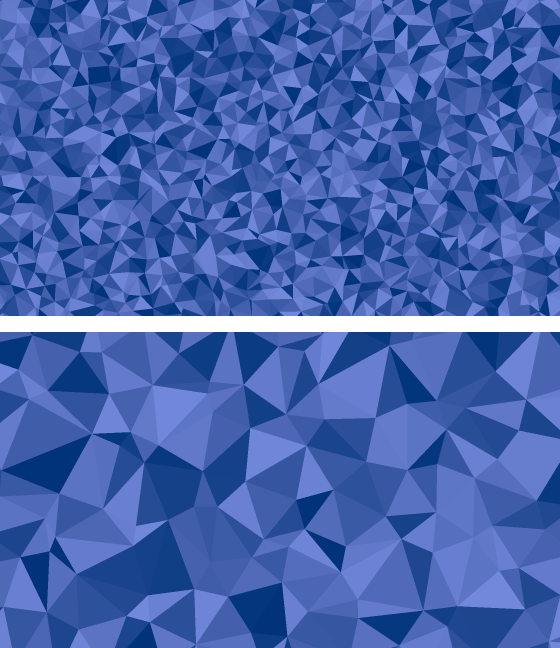
Top, the full canvas; bottom, a detail of the centre.
Give the GLSL for this background, as a Shadertoy shader.

```glsl
// Low-poly mosaic of flat blue triangles. One random vertex per grid cell;
// neighbouring vertices form quads, each split along its Delaunay diagonal.
// Every triangle takes a random tone from a dark-to-light blue ramp.

#define CELLS_PER_HEIGHT 22.0
#define JITTER 0.90
#define GRID_ANGLE 0.47
#define SAMPLES 3
#define DARK_BLUE vec3(-0.02, 0.197, 0.470)
#define LIGHT_BLUE vec3(0.443, 0.533, 0.860)
#define RED_BOW vec3(0.15, 0.0, 0.0)

// Integer hash: three values in 0..1 for each grid cell.
vec3 hashCell(vec2 cell, uint seed) {
    uvec3 v = uvec3(uvec2(ivec2(cell) + 4096), seed);
    v = v * 1664525u + 1013904223u;
    v.x += v.y * v.z; v.y += v.z * v.x; v.z += v.x * v.y;
    v ^= v >> 16u;
    v.x += v.y * v.z; v.y += v.z * v.x; v.z += v.x * v.y;
    return vec3(v >> 8u) / 16777216.0;
}

vec2 vertexOf(vec2 cell) {
    return cell + 0.5 + JITTER * (hashCell(cell, 7u).xy - 0.5);
}

float cross2(vec2 a, vec2 b) {
    return a.x * b.y - a.y * b.x;
}

// Inside test for a counter-clockwise triangle.
bool insideTriangle(vec2 p, vec2 a, vec2 b, vec2 c) {
    return cross2(b - a, p - a) >= 0.0
        && cross2(c - b, p - b) >= 0.0
        && cross2(a - c, p - c) >= 0.0;
}

// True when the angles at b and d sum to less than 180 degrees, so that
// a-c is the Delaunay diagonal; also picks the valid one in concave quads.
bool splitsAlongAC(vec2 a, vec2 b, vec2 c, vec2 d) {
    float sinB = cross2(c - b, a - b), cosB = dot(c - b, a - b);
    float sinD = cross2(a - d, c - d), cosD = dot(a - d, c - d);
    return sinB * cosD + cosB * sinD > 0.0;
}

// Random tone of the triangle that covers p.
float triangleTone(vec2 p) {
    // A quad spans two cells, so only four quads can cover p.
    for (int k = 0; k < 4; k++) {
        vec2 cell = floor(p) - vec2(k & 1, k >> 1);
        vec2 a = vertexOf(cell);
        vec2 b = vertexOf(cell + vec2(1, 0));
        vec2 c = vertexOf(cell + vec2(1, 1));
        vec2 d = vertexOf(cell + vec2(0, 1));
        bool alongAC = splitsAlongAC(a, b, c, d);
        vec3 tones = hashCell(cell, 23u);
        if (insideTriangle(p, a, b, alongAC ? c : d)) return tones.x;
        if (insideTriangle(p, alongAC ? a : b, c, d)) return tones.y;
    }
    return 0.5;
}

vec3 blueRamp(float t) {
    return max(mix(DARK_BLUE, LIGHT_BLUE, t) + RED_BOW * t * (1.0 - t), 0.0);
}

void mainImage(out vec4 fragColor, in vec2 fragCoord) {
    // A turned grid keeps its rows from lining up with the canvas.
    float co = cos(GRID_ANGLE), si = sin(GRID_ANGLE);
    mat2 turn = mat2(co, si, -si, co);

    // Supersample to smooth the triangle edges.
    vec3 sum = vec3(0.0);
    for (int i = 0; i < SAMPLES * SAMPLES; i++) {
        vec2 offset = (vec2(i % SAMPLES, i / SAMPLES) + 0.5) / float(SAMPLES) - 0.5;
        vec2 p = (fragCoord + offset) / iResolution.y;
        sum += blueRamp(triangleTone(turn * p * CELLS_PER_HEIGHT));
    }
    fragColor = vec4(sum / float(SAMPLES * SAMPLES), 1.0);
}
```
